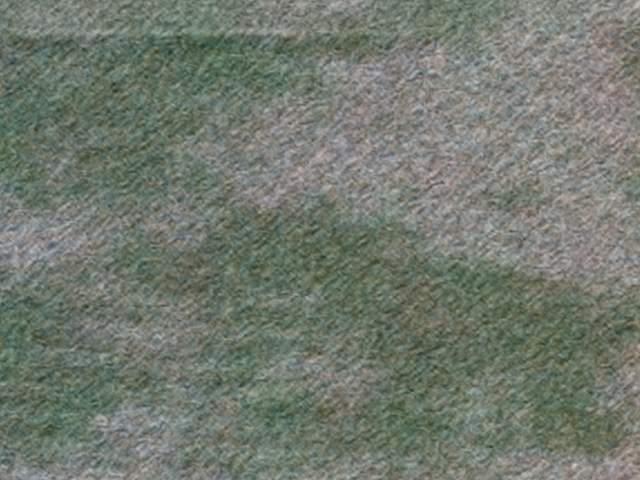
Write a Shadertoy shader that draws this texture.

```glsl
// Worn lawn seen from above: dull green patches in pale dry turf.
// Layered value noise sets the patches, embossed fine noise the tufts,
// and soft horizontal bands the mowing tracks.

float hash(vec2 p) {
    return fract(sin(dot(p, vec2(127.1, 311.7))) * 43758.5453);
}

float noise(vec2 p) {
    vec2 cell = floor(p), f = fract(p);
    f = f * f * (3.0 - 2.0 * f);
    float low = mix(hash(cell), hash(cell + vec2(1, 0)), f.x);
    float high = mix(hash(cell + vec2(0, 1)), hash(cell + vec2(1, 1)), f.x);
    return mix(low, high, f.y);
}

float fbm(vec2 p) {
    float sum = 0.0, weight = 0.5;
    for (int i = 0; i < 5; i++) {
        sum += weight * noise(p);
        p = mat2(0.96, 0.28, -0.28, 0.96) * p * 2.07 + 17.3;
        weight *= 0.54;
    }
    return sum / 1.037;
}

// Noise stretched along a direction, like short blades of grass
float blades(vec2 p, float angle) {
    float c = cos(angle), s = sin(angle);
    return noise(mat2(c, -s, s, c) * p * vec2(75.0, 190.0));
}

// Tufts lit from the upper left: height difference along the light
float tufts(vec2 p) {
    vec2 q = p * vec2(105.0, 125.0) + 2.0 * noise(p * 40.0);
    return noise(q) - noise(q + vec2(-0.35, 0.6));
}

void mainImage(out vec4 fragColor, in vec2 fragCoord) {
    vec2 p = fragCoord / iResolution.y;
    float across = fragCoord.x / iResolution.x;

    // Green patches, wider than tall, with ragged edges
    float patches = fbm(p * vec2(3.6, 5.6) + vec2(4.7, 9.2));
    patches += 0.16 * (fbm(p * vec2(22.0, 28.0)) - 0.5);
    float green = smoothstep(0.34, 0.68, patches + 0.03 * (0.5 - across));
    vec3 dryTurf = vec3(0.548, 0.545, 0.535);
    vec3 greenTurf = vec3(0.375, 0.424, 0.352);
    vec3 color = mix(dryTurf, greenTurf, green);

    // Cool cast on the left, drifting pink and blue-green tints
    color += vec3(-0.012, 0.002, 0.016) * (1.0 - 1.6 * across);
    color += vec3(0.07, -0.03, 0.02) * (fbm(p * 7.0 + 31.0) - 0.5);
    color += vec3(-0.05, 0.01, 0.05) * (noise(p * 55.0 + 8.0) - 0.5);

    // Paler top strip, edged by a broken bright track and its shadow
    float y = p.y + 0.008 * (noise(p * vec2(18.0, 3.0)) - 0.5);
    float strip = smoothstep(0.91, 0.98, y);
    color = mix(color, vec3(0.535, 0.56, 0.535), 0.5 * strip);
    float trackFade = 1.0 - smoothstep(0.35, 0.85, across);
    float track = exp(-pow((y - 0.934) / 0.007, 2.0));
    float shadow = exp(-pow((y - 0.908) / 0.016, 2.0));
    float broken = 0.4 + 0.8 * noise(p * vec2(30.0, 8.0));
    color += trackFade * (0.12 * track * broken - 0.045 * shadow);

    // Faint mowing bands, sloping down to the right at the lower left
    float phase = (p.y + 0.035 * p.x) * 100.0 + 2.0 * noise(p * 4.0);
    float bandFade = (1.0 - smoothstep(0.15, 0.5, p.y))
                   * (1.0 - smoothstep(0.3, 0.75, across));
    color += 0.03 * bandFade * sin(phase) * vec3(1.0, 1.0, 1.1);

    // Fine grain: lit tufts, crossing blades and specks
    float grain = 0.19 * tufts(p);
    grain += 0.11 * (blades(p, 0.7) - 0.5);
    grain += 0.11 * (blades(p + 5.0, -0.8) - 0.5);
    grain += 0.11 * (noise(p * 215.0) - 0.5);
    grain += 0.08 * (noise(p * 48.0 + 3.0) - 0.5);
    color += grain * (1.0 - 0.15 * green) * vec3(1.0, 0.97, 1.0);

    fragColor = vec4(clamp(color, 0.0, 1.0), 1.0);
}
```
